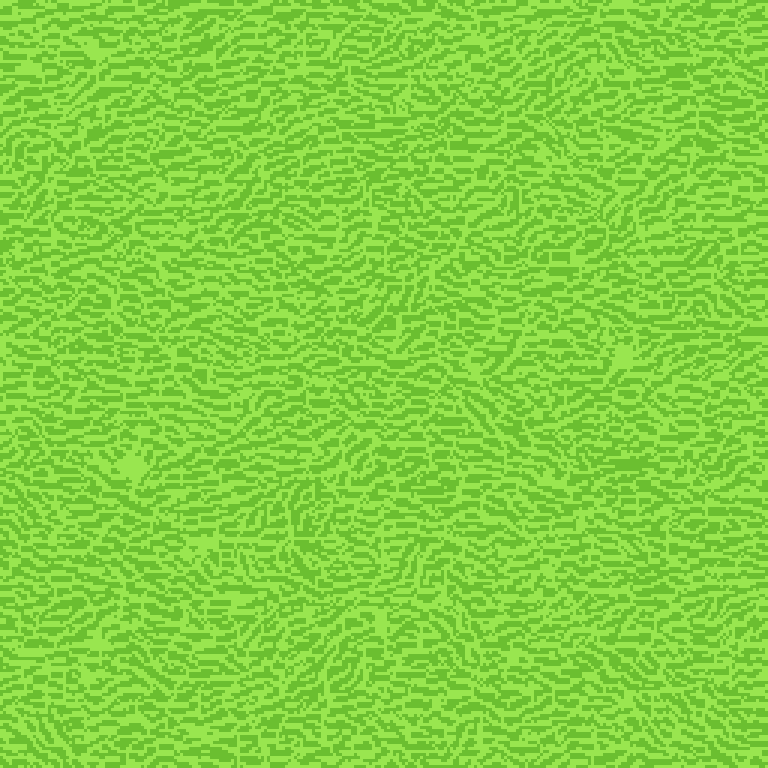
A Shadertoy shader for this texture:

```glsl
#define BLOCKS 256.0     // square blocks across the canvas
#define STRIPES 65.0     // mean stripe periods across the canvas
#define KERNELS 41.0     // kernel cells across the canvas
#define IMPULSES 3       // wavelets per kernel cell
#define PATCH 0.36       // scale of the slope patches, per kernel cell
#define SLOPE 1.15       // strongest patch slope, radians
#define JITTER 0.85      // slope range of single wavelets, radians
#define CUTS 24.0        // breaks across the canvas along a stripe
#define CUT_WIDTH 0.13   // width of a break, as a share of their spacing
#define DRIFT 0.55       // strength of the broad light and dark drift
#define BALANCE 0.2      // raises the dark share lost to the breaks

const vec3 LIGHT_GREEN = vec3(0.60, 0.90, 0.31);
const vec3 DARK_GREEN = vec3(0.42, 0.75, 0.19);
const float TAU = 6.2831853;

float hash(vec2 p) {
    return fract(sin(dot(p, vec2(127.1, 311.7))) * 43758.5453);
}

float valueNoise(vec2 p) {
    vec2 i = floor(p), f = fract(p);
    f = f * f * (3.0 - 2.0 * f);
    return mix(mix(hash(i), hash(i + vec2(1, 0)), f.x),
               mix(hash(i + vec2(0, 1)), hash(i + vec2(1, 1)), f.x), f.y);
}

// Stripe wave of even strength from short wavelets, tilted together in patches
float stripeWave(vec2 uv) {
    vec2 p = uv * KERNELS;
    vec2 home = floor(p);
    vec2 sum = vec2(0.0);
    for (int y = -1; y <= 1; y++)
    for (int x = -1; x <= 1; x++) {
        vec2 cell = home + vec2(x, y);
        float tilt = 2.0 * valueNoise(cell * PATCH + 17.3) - 1.0;
        tilt *= abs(tilt) * SLOPE;
        for (int k = 0; k < IMPULSES; k++) {
            vec2 seed = cell + 61.7 * float(k + 1);
            vec2 offset = p - cell - vec2(hash(seed), hash(seed + 5.3));
            float window = max(1.0 - dot(offset, offset), 0.0);
            float angle = tilt + JITTER * (hash(seed + 9.1) + hash(seed + 23.9) - 1.0);
            float along = dot(offset, vec2(sin(angle), cos(angle)));
            float frequency = STRIPES / KERNELS * mix(0.87, 1.13, hash(seed + 31.1));
            float phase = TAU * (along * frequency + hash(seed + 13.7));
            sum += window * window * window * vec2(cos(phase), sin(phase));
        }
    }
    return sum.x / (length(sum) + 0.05);
}

// Stripes cut into staggered dashes, over a slight drift
float darkMask(vec2 uv) {
    float stagger = 1.6 * valueNoise(uv * vec2(22.0, 52.0) + 7.7);
    float cut = step(fract(uv.x * CUTS + stagger), CUT_WIDTH);
    float drift = valueNoise(uv * vec2(24.0, 36.0) + 41.9) - 0.5;
    return step(0.0, stripeWave(uv) + DRIFT * drift + BALANCE) * (1.0 - cut);
}

void mainImage(out vec4 fragColor, in vec2 fragCoord) {
    // Block position and antialiased weights of the adjoining blocks
    float pixelWidth = BLOCKS / iResolution.y;
    vec2 p = fragCoord * pixelWidth - 0.5;
    vec2 corner = floor(p);
    vec2 blend = clamp((fract(p) - 0.5) / pixelWidth + 0.5, 0.0, 1.0);

    // Two-tone threshold, one value per block
    float dark = 0.0;
    for (int y = 0; y <= 1; y++)
    for (int x = 0; x <= 1; x++) {
        vec2 side = vec2(x, y);
        vec2 share = mix(1.0 - blend, blend, side);
        float weight = share.x * share.y;
        if (weight > 0.001)
            dark += weight * darkMask((corner + side + 0.5) / BLOCKS);
    }
    fragColor = vec4(mix(LIGHT_GREEN, DARK_GREEN, dark), 1.0);
}
```
